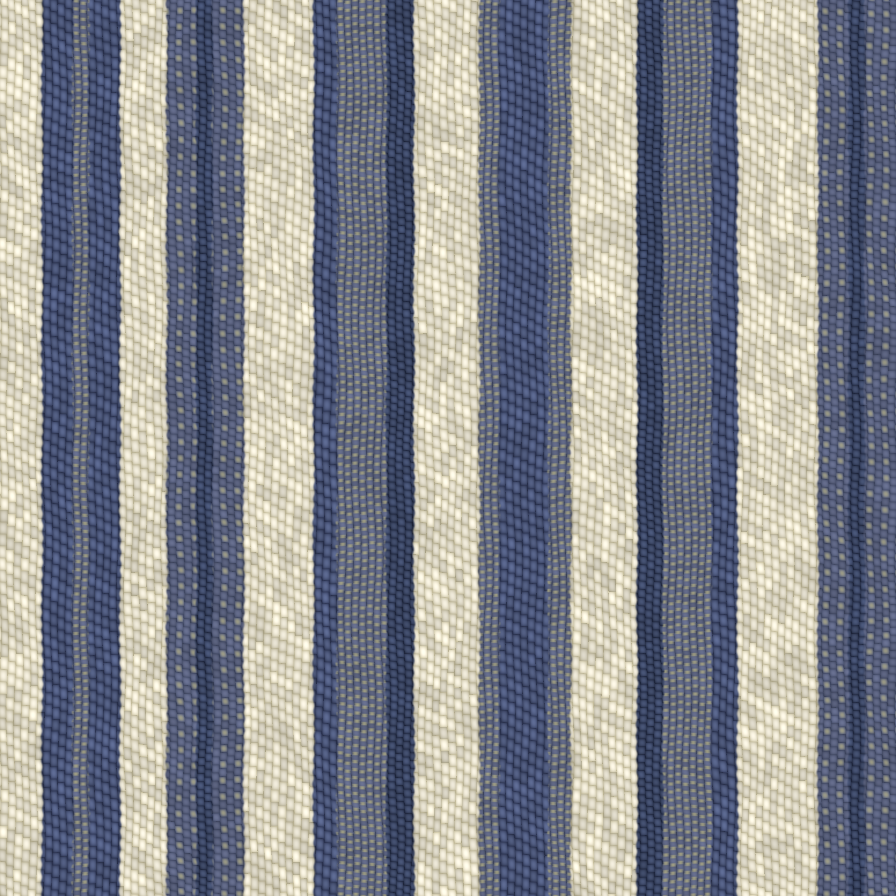
A Shadertoy shader for this texture:

```glsl
const float PI = 3.14159265;
const vec2 THREADS = vec2(122.0, 112.0);  // warp columns, weft rows
const float EDGE_SOFTNESS = 0.0016;
const float EDGE_WOBBLE = 0.0011;
const float YARN_VARIATION = 0.16;
const float CLOTH_MOTTLE = 0.025;

const vec3 CREAM_LIGHT = vec3(0.94, 0.92, 0.86);
const vec3 CREAM_SHADE = vec3(0.72, 0.69, 0.57);
const vec3 NAVY_LIGHT = vec3(0.35, 0.40, 0.55);
const vec3 NAVY_SHADE = vec3(0.16, 0.19, 0.30);
const vec3 DARK_LIGHT = vec3(0.28, 0.33, 0.46);
const vec3 DARK_SHADE = vec3(0.12, 0.15, 0.24);
const vec3 SLATE_LIGHT = vec3(0.39, 0.42, 0.54);
const vec3 SLATE_SHADE = vec3(0.24, 0.27, 0.37);
const vec3 WEFT_GOLD = vec3(0.66, 0.65, 0.52);

// Yarn kinds
const int CREAM = 0, NAVY = 1, DARK = 2, SLATE = 3, MIXED = 4;

// Stripe boundaries across the canvas, and the yarn of each stripe
const int EDGES = 23;
const float EDGE[EDGES] = float[](
    0.047, 0.081, 0.099, 0.134, 0.186, 0.219, 0.237, 0.272,
    0.350, 0.376, 0.431, 0.462, 0.535, 0.557, 0.612, 0.637,
    0.711, 0.740, 0.794, 0.823, 0.913, 0.947, 0.965);
const int KIND[EDGES + 1] = int[](
    CREAM, NAVY, MIXED, NAVY, CREAM, SLATE, DARK, SLATE,
    CREAM, NAVY, MIXED, DARK, CREAM, MIXED, NAVY, MIXED,
    CREAM, DARK, MIXED, NAVY, CREAM, SLATE, DARK, SLATE);

float hash(vec2 p) {
    return fract(sin(dot(p, vec2(127.1, 311.7))) * 4375.85);
}

// Layered sines, roughly -1 to 1
float mottle(vec2 p) {
    return (sin(p.x * 23.0 + 2.0 * sin(p.y * 17.0))
          + sin(p.y * 41.0 + 2.0 * sin(p.x * 31.0 + 1.3))
          + sin((p.x + p.y) * 67.0 + sin(p.y * 53.0))) / 3.0;
}

// Local position in a stitch (xy) and its cell (zw); columns are staggered
vec4 stitchCell(vec2 p, float shift, float span) {
    float column = floor(p.x);
    float y = (p.y + shift * column) / span;
    return vec4(fract(p.x) - 0.5, fract(y) - 0.5, column, floor(y));
}

// Rounded, slightly slanted yarn profile: 1 on the crown, 0 in the gaps
float crown(vec2 f) {
    f.x += 0.18 * f.y;
    return sqrt(max(cos(PI * f.x) * cos(PI * f.y), 0.0));
}

vec3 yarn(vec4 cell, vec3 shade, vec3 light) {
    float tone = 1.0 + YARN_VARIATION * (hash(cell.zw) - 0.5);
    return mix(shade, light, crown(cell.xy)) * tone;
}

void mainImage(out vec4 fragColor, in vec2 fragCoord) {
    vec2 uv = fragCoord / iResolution.xy;

    // Threads wander a little from straight lines
    vec2 p = uv * THREADS;
    p += vec2(0.18 * sin(uv.y * 37.0 + 3.0 * sin(uv.x * 19.0)),
              0.25 * sin(uv.x * 29.0 + 2.0 * sin(uv.y * 11.0)));

    vec4 twill = stitchCell(p, 0.5, 1.5);
    vec4 rib = stitchCell(p, 0.5, 1.0);

    vec3 yarns[5];
    yarns[CREAM] = yarn(twill, CREAM_SHADE, CREAM_LIGHT);
    yarns[NAVY] = yarn(twill, NAVY_SHADE, NAVY_LIGHT);
    yarns[DARK] = yarn(rib, DARK_SHADE, DARK_LIGHT);

    // Sparse gold flecks on a diagonal lattice
    float fleck = crown(rib.xy);
    fleck *= fleck * step(mod(rib.z + 2.0 * rib.w, 4.0), 0.5);
    yarns[SLATE] = mix(yarn(rib, SLATE_SHADE, SLATE_LIGHT), WEFT_GOLD, 0.8 * fleck);

    // Gold weft showing between every pair of stitches
    vec4 weave = stitchCell(vec2(p.x, p.y + 0.25 * mod(floor(p.x), 2.0)), 0.0, 1.0);
    float weft = smoothstep(0.18, 0.42, abs(weave.y)) * cos(PI * weave.x);
    yarns[MIXED] = mix(yarn(weave, SLATE_SHADE, SLATE_LIGHT), WEFT_GOLD, 0.85 * weft);

    // Lay the stripes left to right; stitches nibble at their edges
    float x = uv.x + EDGE_WOBBLE * (0.6 * sin(PI * p.y * 1.333)
            + sin(uv.y * 43.0 + 9.0 * uv.x) * 0.7);
    float soft = max(EDGE_SOFTNESS, 0.7 / iResolution.x);
    vec3 color = yarns[KIND[0]];
    float seam = 0.0;
    for (int i = 0; i < EDGES; i++) {
        float d = x - EDGE[i];
        color = mix(color, yarns[KIND[i + 1]], smoothstep(-soft, soft, d));
        float creamSide = float(KIND[i] == CREAM || KIND[i + 1] == CREAM);
        seam = max(seam, creamSide * (1.0 - smoothstep(0.0, 2.5 * soft, abs(d))));
    }

    // Shadowed seams and uneven cloth tone
    color *= 1.0 - 0.12 * seam;
    color *= 1.0 + CLOTH_MOTTLE * mottle(uv * 1.7);
    fragColor = vec4(clamp(color, 0.0, 1.0), 1.0);
}
```
